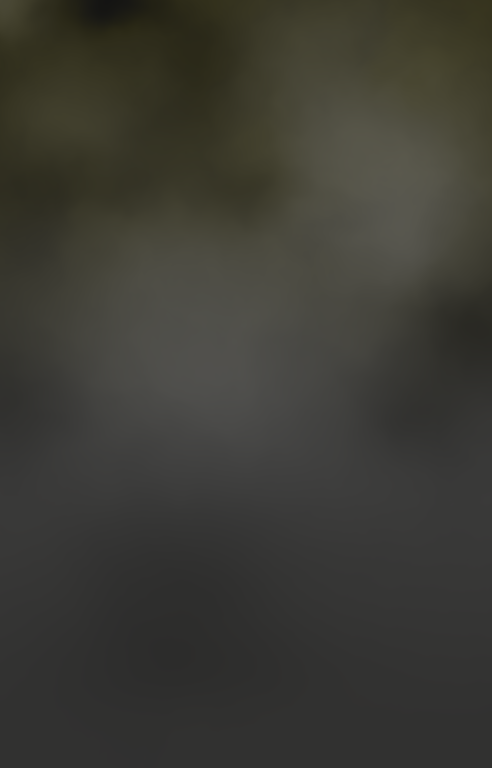
Give the GLSL for this background, as a Shadertoy shader.

```glsl
float hash(vec2 cell) {
    return fract(sin(dot(cell, vec2(127.1, 311.7))) * 43758.55);
}

// Cellular noise: scattered points blended by distance, about -0.5 to 0.5
float softCells(vec2 p) {
    vec2 cell = floor(p), local = fract(p);
    float total = 0.0, weights = 0.0;
    for (int j = -1; j <= 1; j++) {
        for (int i = -1; i <= 1; i++) {
            vec2 step2 = vec2(i, j);
            vec2 id = cell + step2;
            vec2 point = step2 + 0.2 + 0.6 * vec2(hash(id), hash(id + 19.3));
            vec2 delta = point - local;
            float weight = exp(-4.5 * dot(delta, delta));
            total += weight * hash(id + 47.1);
            weights += weight;
        }
    }
    return total / weights - 0.5;
}

float cloudLayers(vec2 p, int octaves) {
    float sum = 0.0, gain = 0.5;
    mat2 turn = mat2(0.8, 0.6, -0.6, 0.8);
    for (int k = 0; k < octaves; k++) {
        sum += gain * softCells(p);
        p = turn * p * 2.03 + 7.4;
        gain *= 0.52;
    }
    return sum;
}

// Soft elliptical patch of light or shade
float puff(vec2 p, vec2 center, vec2 radius, float strength) {
    vec2 d = (p - center) / radius;
    return strength * exp(-dot(d, d));
}

float baseLight(float height) {
    float rise = mix(0.192, 0.225, smoothstep(0.0, 0.38, height));
    return rise - 0.042 * smoothstep(0.45, 0.82, height);
}

float litSmoke(vec2 p) {
    float light = puff(p, vec2(0.46, 0.53), vec2(0.38, 0.15), 0.085);
    light += puff(p, vec2(0.34, 0.67), vec2(0.22, 0.10), 0.055);
    light += puff(p, vec2(0.65, 0.73), vec2(0.20, 0.11), 0.045);
    light += puff(p, vec2(0.84, 0.80), vec2(0.22, 0.12), 0.110);
    light += puff(p, vec2(0.65, 0.90), vec2(0.19, 0.14), 0.085);
    light += puff(p, vec2(0.82, 0.68), vec2(0.14, 0.08), 0.065);
    light += puff(p, vec2(0.18, 0.84), vec2(0.15, 0.07), 0.060);
    light += puff(p, vec2(0.01, 1.00), vec2(0.11, 0.04), 0.100);
    return light;
}

float shadedSmoke(vec2 p) {
    float shade = puff(p, vec2(0.23, 1.00), vec2(0.08, 0.035), 0.100);
    shade += puff(p, vec2(0.39, 0.92), vec2(0.09, 0.10), 0.025);
    shade += puff(p, vec2(0.51, 0.735), vec2(0.09, 0.05), 0.055);
    shade += puff(p, vec2(0.18, 0.755), vec2(0.18, 0.04), 0.025);
    shade += puff(p, vec2(0.96, 0.56), vec2(0.15, 0.07), 0.060);
    shade += puff(p, vec2(0.84, 0.46), vec2(0.14, 0.06), 0.050);
    shade += puff(p, vec2(0.02, 0.49), vec2(0.13, 0.10), 0.050);
    shade += puff(p, vec2(0.36, 0.24), vec2(0.22, 0.11), 0.034);
    shade += puff(p, vec2(0.40, 0.13), vec2(0.30, 0.06), 0.014);
    return shade;
}

// Grey near the ground, olive higher up, neutral in the deepest shade
vec3 smokeColor(float light, float height, float variation) {
    float olive = mix(0.004, 0.074, smoothstep(0.36, 0.92, height));
    olive *= smoothstep(0.06, 0.17, light) * (1.0 + 0.6 * variation);
    olive *= 1.0 - 0.25 * smoothstep(0.26, 0.34, light);
    return vec3(light + 0.04 * olive, light - 0.06 * olive, light - olive);
}

void mainImage(out vec4 fragColor, in vec2 fragCoord) {
    vec2 uv = fragCoord / iResolution.xy;
    vec2 p = fragCoord / iResolution.y;

    // Ragged edges and mottling fade out toward the ground
    float roughness = smoothstep(0.12, 0.85, uv.y);
    vec2 warp = vec2(cloudLayers(p * 7.0, 4), cloudLayers(p * 7.0 + 31.7, 4));
    vec2 drifted = uv + warp * vec2(0.13, 0.08) * roughness;
    float mottling = cloudLayers(p * 9.0 + warp + 11.2, 5);

    float light = baseLight(uv.y) + litSmoke(drifted) - shadedSmoke(drifted);
    light += mottling * mix(0.006, 0.052, roughness);

    vec3 color = smokeColor(max(light, 0.06), uv.y, mottling);
    fragColor = vec4(clamp(color, 0.0, 1.0), 1.0);
}
```
